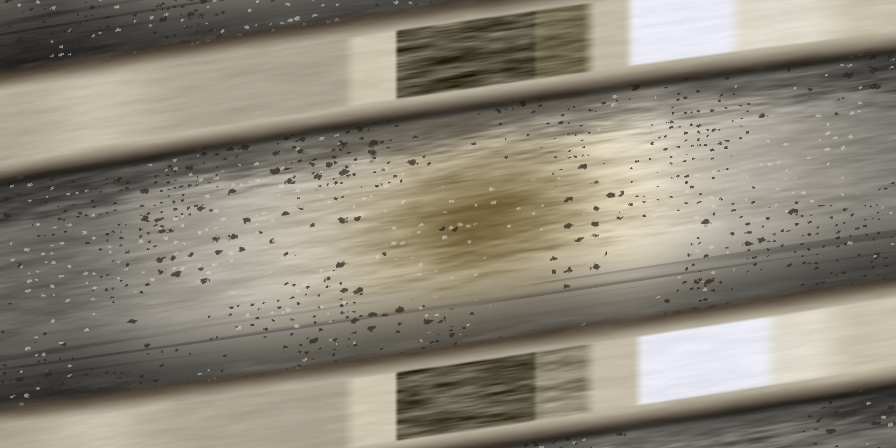
Reproduce this texture procedurally as a Shadertoy shader.

```glsl
// Slanted, worn metal ribs: polished flats between dull, stained grooves.

const float PERIOD = 0.747;      // rib spacing, in canvas heights
const float FLAT_END = 0.148;    // lower edge of the polished flat
const float BEVEL_END = 0.188;   // lower edge of the bevel below it
const float LIP_START = 0.698;   // bevel leading to the next flat

const vec3 BEIGE = vec3(0.74, 0.71, 0.63);
const vec3 CREAM = vec3(0.87, 0.85, 0.79);
const vec3 GLARE = vec3(0.92, 0.92, 0.96);
const vec3 SHADOW = vec3(0.18, 0.15, 0.12);
const vec3 OLIVE = vec3(0.33, 0.31, 0.24);
const vec3 STEEL = vec3(1.0, 0.975, 0.92);
const vec3 STAIN = vec3(0.39, 0.32, 0.18);

float hash(vec2 p) {
    vec3 q = fract(vec3(p.xyx) * 0.1031);
    q += dot(q, q.yzx + 33.33);
    return fract((q.x + q.y) * q.z);
}

float noise(vec2 p) {
    vec2 i = floor(p), f = fract(p);
    f = f * f * (3.0 - 2.0 * f);
    return mix(mix(hash(i), hash(i + vec2(1, 0)), f.x),
               mix(hash(i + vec2(0, 1)), hash(i + vec2(1, 1)), f.x), f.y);
}

// Brushed streaks stretched along the ribs, centred on zero
float brushed(vec2 p) {
    float sum = 0.0, amp = 0.5;
    for (int i = 0; i < 3; i++) {
        sum += amp * (noise(p * vec2(9.0, 75.0) + 40.0) - 0.5);
        p *= 1.9;
        amp *= 0.75;
    }
    return sum;
}

float bump(float x, float center, float width) {
    float d = (x - center) / width;
    return exp(-d * d);
}

float edge(float at, float x, float soft) {
    return smoothstep(at - soft, at + soft, x);
}

// Ragged specks, one per cell, gathered in patches
float specks(vec2 p, float scale, float density) {
    vec2 g = p * scale, cell = floor(g);
    vec2 center = 0.3 + 0.4 * vec2(hash(cell + 3.0), hash(cell + 17.0));
    float patchy = smoothstep(0.35, 0.8, noise(p * 7.0 + 5.0));
    float present = step(1.0 - density * patchy, hash(cell + 29.0));
    float radius = 0.1 + 0.16 * hash(cell + 41.0);
    float d = length((fract(g) - center) * vec2(0.8, 1.3));
    d += 0.3 * (noise(g * 6.0) - 0.5);
    return present * (1.0 - smoothstep(radius - 0.08, radius + 0.08, d));
}

// Room reflections on the polished flats
vec3 flatColor(float x, float row, float grain) {
    float shift = 0.02 * row;
    vec3 c = BEIGE * (0.9 + 0.14 * bump(x, 0.22, 0.13));
    c = mix(c, BEIGE * 1.08, edge(0.78, x, 0.02));
    c = mix(c, OLIVE + 0.45 * grain, edge(0.885, x, 0.006));
    c = mix(c, mix(OLIVE * 1.35, BEIGE * 0.85, 0.5 * row) + 0.3 * grain, edge(1.195, x, 0.008));
    c = mix(c, BEIGE * 1.03, edge(1.315, x, 0.02));
    c = mix(c, GLARE, edge(1.405 + shift, x, 0.015));
    c = mix(c, CREAM, edge(1.64 + 4.0 * shift, x, 0.025));
    return mix(c, BEIGE * 1.06, edge(1.86, x, 0.06)) + 0.08 * grain;
}

// Broad light across a groove, with its shaded upper and lower walls
vec3 grooveColor(float x, float p, float row, float grain) {
    float light = 0.40 + 0.17 * edge(0.25, x, 0.15) + 0.16 * edge(0.45, x, 0.2);
    light += 0.13 * bump(x, 1.41, 0.13) - 0.23 * edge(1.78, x, 0.27);
    light *= row == 0.0 ? 1.0 : 0.82;
    float ragged = p + 0.06 * grain;
    float wall = mix(0.56, 1.0, smoothstep(0.22, 0.32, ragged));
    wall *= mix(1.0, 0.48, smoothstep(0.53, LIP_START, ragged));
    float lines = smoothstep(0.55, 0.8, noise(vec2(x * 1.5, p * 150.0)));
    wall *= 1.0 - 0.25 * lines * bump(p, 0.61, 0.035);
    return STEEL * (light * wall + 0.17 * grain);
}

void mainImage(out vec4 fragColor, in vec2 fragCoord) {
    vec2 uv = fragCoord / iResolution.xy;
    float x = 2.0 * uv.x, down = 1.0 - uv.y;

    // Slanted, faintly bowed rib coordinates
    float bow = mix(0.01, -0.006, smoothstep(0.25, 0.82, down));
    float across = down + 0.145 * x + bow * (1.0 - (x - 1.0) * (x - 1.0)) - 0.211;
    float row = floor(across / PERIOD);
    float p = across - row * PERIOD;
    float grain = brushed(vec2(x, across));
    float soft = max(0.004, 1.0 / iResolution.y);

    // Groove with one brown stain and scattered wear
    vec3 groove = grooveColor(x, p, row, grain);
    if (row == 0.0) {
        vec2 d = vec2(x - 1.08, across - 0.44);
        float spread = dot(d * vec2(5.0, 8.5), d * vec2(5.0, 8.5)) * (1.0 + grain);
        groove *= mix(vec3(1), vec3(1.04, 1.0, 0.87), exp(-0.25 * spread));
        groove = mix(groove, STAIN + 0.15 * grain, 0.85 * exp(-spread));
    }
    vec2 surface = vec2(x, across);
    float wear = max(specks(surface, 32.0, 0.4), specks(surface + 7.0, 65.0, 0.35));
    vec2 pit = vec2(x - 0.833, down - 0.341);
    float pitDist = length(pit) + 0.018 * (noise(surface * 75.0) - 0.5);
    wear = max(wear, 1.0 - edge(0.015, pitDist, soft));
    groove = mix(groove, SHADOW, 0.72 * wear);
    groove = mix(groove, CREAM, 0.5 * specks(surface + 13.0, 55.0, 0.2));

    // Bevels fade between the flat and the dark crease
    float below = smoothstep(FLAT_END, BEVEL_END + 0.012, p);
    vec3 bevel = mix(BEIGE * 0.98, SHADOW * 1.3, below) + 0.08 * grain;
    float above = smoothstep(LIP_START, PERIOD, p);
    vec3 lip = mix(SHADOW * 1.6, BEIGE * 0.96, above) + 0.08 * grain;

    vec3 color = mix(flatColor(x, row, grain), bevel, edge(FLAT_END, p, soft));
    color = mix(color, groove, edge(BEVEL_END + 0.008, p, 0.012));
    color = mix(color, lip, edge(LIP_START, p, 0.012));
    color = mix(color, flatColor(x, row + 1.0, grain), edge(PERIOD - soft, p, soft));
    color *= 1.0 - 0.4 * bump(p, 0.197, 0.009);
    fragColor = vec4(clamp(color, 0.0, 1.0), 1.0);
}
```
